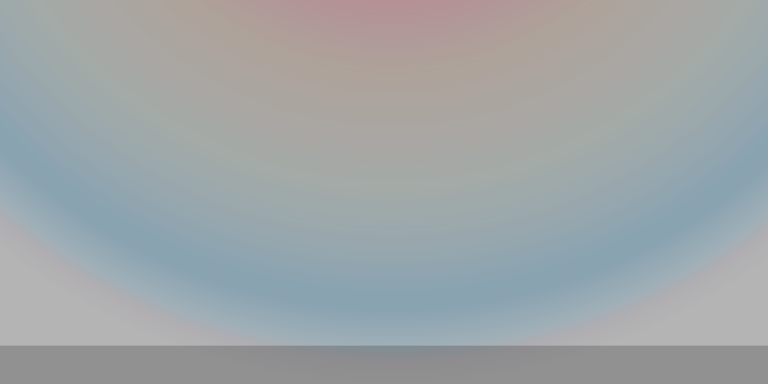
Give the GLSL for this background, as a WebGL 1 fragment shader.

```glsl
precision mediump float;
// A soft rainbow halo hangs from above over a pale grey wall, with a darker
// strip along the foot. One radial distance drives a chain of colour ramps;
// the strip then dims whatever lies beneath it.

uniform vec2 u_resolution;

// Linear blend from one colour to the next as r passes from start to end.
vec3 ramp(vec3 from, vec3 to, float start, float end, float r) {
  return mix(from, to, clamp((r - start) / (end - start), 0.0, 1.0));
}

// Halo colour by distance from its centre, in canvas heights.
vec3 haloColor(float r) {
  vec3 pink = vec3(0.715, 0.560, 0.580);
  vec3 rose = vec3(0.690, 0.605, 0.600);
  vec3 sand = vec3(0.680, 0.637, 0.602);
  vec3 taupe = vec3(0.667, 0.650, 0.635);
  vec3 sage = vec3(0.640, 0.667, 0.655);
  vec3 mist = vec3(0.595, 0.655, 0.680);
  vec3 blue = vec3(0.543, 0.641, 0.693);
  vec3 paleBlue = vec3(0.622, 0.686, 0.720);
  vec3 lilac = vec3(0.690, 0.682, 0.695);
  vec3 wall = vec3(0.705);

  // Warm core
  vec3 color = ramp(pink, rose, 0.62, 0.74, r);
  color = ramp(color, sand, 0.74, 0.83, r);
  color = ramp(color, taupe, 0.83, 0.98, r);
  // Cool ring
  color = ramp(color, sage, 0.98, 1.13, r);
  color = ramp(color, mist, 1.13, 1.28, r);
  color = ramp(color, blue, 1.28, 1.40, r);
  // Outer fade into the wall
  color = ramp(color, paleBlue, 1.45, 1.54, r);
  color = ramp(color, lilac, 1.54, 1.585, r);
  return ramp(color, wall, 1.585, 1.64, r);
}

void main() {
  vec2 uv = gl_FragCoord.xy / u_resolution;
  float aspect = u_resolution.x / u_resolution.y;

  // Halo centred above the top edge, a little right of the middle
  vec2 offset = (uv - vec2(0.51, 1.64)) * vec2(aspect, 1.0);
  vec3 color = haloColor(length(offset));

  // Dark strip along the foot, with an edge one pixel soft
  float soft = 0.5 / u_resolution.y;
  float strip = 1.0 - smoothstep(0.1 - soft, 0.1 + soft, uv.y);
  color *= mix(1.0, 0.805, strip);

  gl_FragColor = vec4(color, 1.0);
}
```
